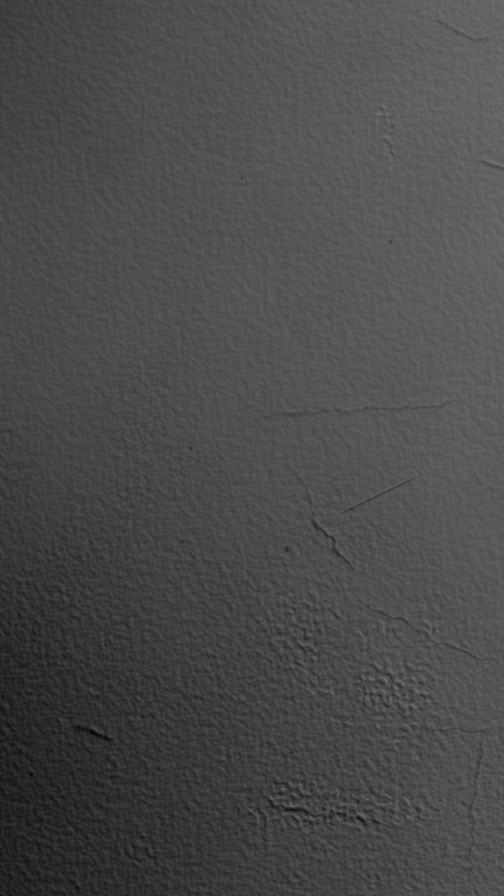
A WebGL 1 fragment shader for this texture:

```glsl
precision highp float;
// Dark painted plaster wall: a soft grey light falloff over embossed grain,
// with wandering cracks, crumbling patches, small pits and one scratch.
// Relief is gradient noise, lit by its height difference toward the light.
uniform vec2 u_resolution;

const vec2 LIGHT_DIR = vec2(0.62, 0.78);
const float RELIEF_STEP = 0.0024;

vec2 hash2(vec2 cell) {
  vec3 q = fract(cell.xyx * vec3(0.1031, 0.1030, 0.0973));
  q += dot(q, q.yzx + 33.33);
  return fract((q.xx + q.yz) * q.zy);
}

vec2 gradientAt(vec2 cell) {
  float angle = 6.2832 * hash2(cell).x;
  return vec2(cos(angle), sin(angle));
}

float gradientNoise(vec2 p) {
  vec2 i = floor(p), f = p - i;
  vec2 u = f * f * f * (f * (f * 6.0 - 15.0) + 10.0);
  vec2 e = vec2(1.0, 0.0);
  float a = dot(gradientAt(i), f);
  float b = dot(gradientAt(i + e), f - e);
  float c = dot(gradientAt(i + e.yx), f - e.yx);
  float d = dot(gradientAt(i + e.xx), f - e.xx);
  return mix(mix(a, b, u.x), mix(c, d, u.x), u.y);
}

float fbm(vec2 p) {
  float sum = 0.0, amp = 0.5;
  for (int i = 0; i < 4; i++) {
    sum += amp * gradientNoise(p);
    p = p * 2.03 + 17.3;
    amp *= 0.5;
  }
  return sum;
}

// Broad light: left, middle and right columns joined by a parabola.
float wallLight(vec2 uv) {
  float left = mix(0.125, 0.284, smoothstep(0.1, 0.66, uv.y));
  left -= 0.045 * smoothstep(0.72, 1.0, uv.y);
  float middle = mix(0.23, 0.328, smoothstep(0.0, 0.7, uv.y));
  float right = mix(0.318, 0.392, smoothstep(0.0, 0.95, uv.y));
  float x = uv.x;
  return left * (1.0 - x) * (1.0 - 2.0 * x) + middle * 4.0 * x * (1.0 - x)
       + right * x * (2.0 * x - 1.0);
}

// Fine grain everywhere, with hard-edged crumbs where the paint breaks up.
float plasterHeight(vec2 p, float grain, float crumble) {
  float fine = gradientNoise(p * vec2(125.0, 108.0))
             + 0.7 * gradientNoise(p * 225.0 + 31.0);
  float crumbs = smoothstep(-0.15, 0.3, gradientNoise(p * 135.0 + 7.0));
  return grain * fine + crumble * crumbs;
}

// Soft ragged mask around a centre.
float patchMask(vec2 p, vec2 centre, vec2 radius, float ragged) {
  return 1.0 - smoothstep(0.2, 1.2, length((p - centre) / radius) + ragged);
}

// Embossed line from a to b: bright on the lit side, dark on the other.
float crack(vec2 p, vec2 a, vec2 b, float width, float wander) {
  vec2 along = b - a;
  float len = length(along);
  vec2 dir = along / len;
  vec2 side = vec2(-dir.y, dir.x);
  side *= dot(side, LIGHT_DIR) < 0.0 ? -1.0 : 1.0;
  float t = dot(p - a, dir) / len;
  float d = (dot(p - a, side) + wander) / width;
  float taper = smoothstep(-0.03, 0.2, t) * (1.0 - smoothstep(0.8, 1.03, t));
  return taper * (1.1 * d - 0.4) * exp(-d * d);
}

// Sparse dark pits, one at most in each grid cell.
float pits(vec2 p, float scale, float share, float pixel) {
  vec2 cell = floor(p * scale);
  vec2 offset = (fract(p * scale) - 0.25 - 0.5 * hash2(cell)) / scale;
  vec2 pick = hash2(cell + 53.0);
  float radius = mix(0.001, 0.0026, pick.y);
  float d = length(offset * vec2(1.2, 0.8));
  return step(pick.x, share) * (1.0 - smoothstep(radius - pixel, radius + pixel, d));
}

void main() {
  vec2 uv = gl_FragCoord.xy / u_resolution;
  vec2 p = gl_FragCoord.xy / u_resolution.y;
  float pixel = 1.0 / u_resolution.y;
  vec2 lit = p + LIGHT_DIR * RELIEF_STEP;
  float mottle = fbm(p * 9.0);
  float ragged = 2.0 * fbm(p * 28.0 + 5.0);
  // Grain grows rougher downward; the far right stays smoother.
  float rough = 1.0 - smoothstep(0.25, 0.65, uv.y + 0.25 * uv.x * uv.x + 0.4 * mottle);
  float grain = mix(0.046, 0.08, rough);
  // Crumbling patches around the lower cracks, faint crumbs in rough areas.
  float crumble = patchMask(p, vec2(0.445, 0.235), vec2(0.06, 0.07), ragged);
  crumble += patchMask(p, vec2(0.36, 0.1), vec2(0.12, 0.035), ragged);
  crumble += 0.5 * patchMask(p, vec2(0.34, 0.29), vec2(0.05, 0.1), ragged);
  crumble += 0.7 * patchMask(p, vec2(0.432, 0.85), vec2(0.012, 0.05), ragged);
  crumble += 0.45 * rough * smoothstep(-0.2, 0.5, ragged);
  crumble = 0.11 * min(crumble, 1.0);
  float streak = gradientNoise(p * vec2(150.0, 14.0));
  float grey = wallLight(uv) + 0.024 * mottle + 0.01 * streak;
  grey += plasterHeight(p, grain, crumble) - plasterHeight(lit, grain, crumble);
  // Cracks wander with noise; the scratch stays straight.
  float wander = 0.02 * fbm(p * 26.0 + 3.0);
  float fine = max(0.002, pixel);
  float lines = 0.7 * crack(p, vec2(0.27, 0.535), vec2(0.53, 0.552), 0.0026, wander);
  lines += 0.7 * crack(p, vec2(0.33, 0.48), vec2(0.356, 0.41), fine, wander);
  lines += 1.7 * crack(p, vec2(0.345, 0.425), vec2(0.4, 0.36), 0.0026, wander);
  lines += 1.1 * crack(p, vec2(0.395, 0.335), vec2(0.56, 0.255), fine, wander);
  lines += 1.3 * crack(p, vec2(0.29, 0.1), vec2(0.46, 0.08), 0.003, wander);
  lines += 0.8 * crack(p, vec2(0.46, 0.19), vec2(0.55, 0.185), fine, wander);
  lines += 0.8 * crack(p, vec2(0.54, 0.19), vec2(0.525, 0.01), fine, wander);
  lines += 0.9 * crack(p, vec2(0.48, 0.975), vec2(0.55, 0.955), 0.0026, wander);
  lines += 1.2 * crack(p, vec2(0.535, 0.826), vec2(0.575, 0.81), 0.003, wander);
  lines += 1.9 * crack(p, vec2(0.08, 0.192), vec2(0.132, 0.174), 0.0036, 0.4 * wander);
  lines += 1.3 * crack(p, vec2(0.375, 0.425), vec2(0.468, 0.47), 0.0015, 0.0);
  grey += 0.085 * lines - 0.09 * pits(p, 17.0, 0.08, pixel);
  gl_FragColor = vec4(vec3(clamp(grey, 0.0, 1.0)), 1.0);
}
```
